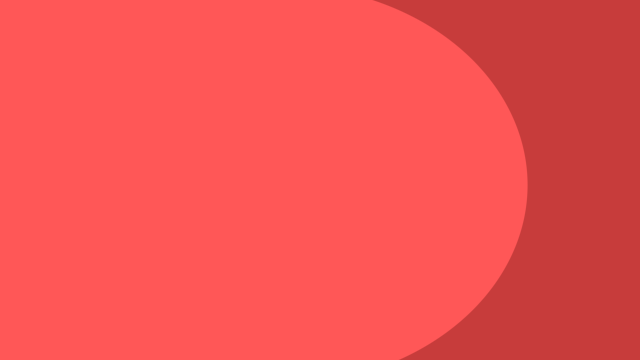
Reproduce this background procedurally as a Shadertoy shader.

```glsl
// A flat coral field that ends in a broad elliptical curve on a deep red ground.
// The field joins everything left of the ellipse centre to the ellipse itself,
// using an approximate signed distance for a smooth edge. Units: canvas heights.

const vec3 CORAL = vec3(1.0, 0.341, 0.341);
const vec3 DEEP_RED = vec3(0.782, 0.235, 0.231);
const vec2 CENTRE = vec2(0.771, 0.486);
const vec2 RADII = vec2(0.6945, 0.5556);

// First-order signed distance to an ellipse, negative inside.
float ellipseDistance(vec2 p, vec2 radii) {
    float k = length(p / radii);
    float slope = length(p / (radii * radii));
    return k * (k - 1.0) / max(slope, 1e-4);
}

void mainImage(out vec4 fragColor, in vec2 fragCoord) {
    vec2 p = fragCoord / iResolution.y - CENTRE;
    float pixel = 1.0 / iResolution.y;

    // Clamping x extends the field leftwards from the centre.
    float d = ellipseDistance(vec2(max(p.x, 0.0), p.y), RADII);

    // Blend across one pixel at the boundary.
    float ground = smoothstep(-0.75 * pixel, 0.75 * pixel, d);
    fragColor = vec4(mix(CORAL, DEEP_RED, ground), 1.0);
}
```
